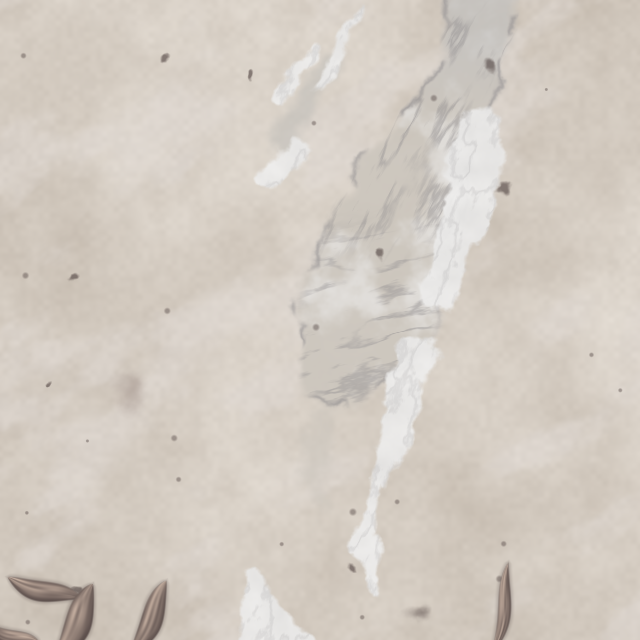
This texture is drawn by a three.js fragment shader. Its source:

```glsl
// Weathered beige plaster with a torn grey, fibrous scar and flaked white paint.
// Layered value noise makes the ground; warped tapered strokes shape the scar
// and flakes; lens-shaped husks and hashed specks lie on top.
varying vec2 vUv;

const vec3 PLASTER = vec3(0.832, 0.798, 0.757);
const vec3 WHITE = vec3(0.915, 0.912, 0.908);
const vec3 SCAR = vec3(0.795, 0.772, 0.738);
const vec3 FIBRE = vec3(0.55, 0.54, 0.55);
const vec3 DARK = vec3(0.34, 0.29, 0.28);
const vec3 HUSK = vec3(0.70, 0.62, 0.57);

float hash(vec2 p) {
  return fract(sin(dot(p, vec2(127.1, 311.7))) * 43758.5453);
}

float noise(vec2 p) {
  vec2 i = floor(p), f = fract(p);
  f = f * f * (3.0 - 2.0 * f);
  return mix(mix(hash(i), hash(i + vec2(1, 0)), f.x),
             mix(hash(i + vec2(0, 1)), hash(i + vec2(1, 1)), f.x), f.y);
}

float fbm(vec2 p) {
  float sum = 0.0, amp = 0.5;
  for (int i = 0; i < 5; i++) {
    sum += amp * noise(p);
    p = mat2(1.6, 1.2, -1.2, 1.6) * p + 7.3;
    amp *= 0.5;
  }
  return sum / 0.97;
}

vec2 turn(vec2 p, float a) {
  return vec2(cos(a) * p.x + sin(a) * p.y, cos(a) * p.y - sin(a) * p.x);
}

// Signed distance to a stroke whose radius runs from ra to rb
float stroke(vec2 p, vec2 a, vec2 b, float ra, float rb) {
  vec2 d = b - a;
  float t = clamp(dot(p - a, d) / dot(d, d), 0.0, 1.0);
  return length(p - a - d * t) - mix(ra, rb, t);
}

float fill(float d, float soft) {
  return 1.0 - smoothstep(-soft, soft, d);
}

// Thin dark creases running along the given angle
float creases(vec2 p, float angle, vec2 scale) {
  float n = fbm(turn(p, angle) * scale);
  return 1.0 - smoothstep(0.0, 0.09, abs(n - 0.48));
}

float scarShape(vec2 p) {
  float d = stroke(p, vec2(0.755, 1.03), vec2(0.742, 0.9), 0.042, 0.05);
  d = min(d, stroke(p, vec2(0.742, 0.91), vec2(0.63, 0.67), 0.045, 0.095));
  d = min(d, stroke(p, vec2(0.63, 0.67), vec2(0.575, 0.52), 0.095, 0.105));
  return min(d, stroke(p, vec2(0.575, 0.52), vec2(0.53, 0.43), 0.1, 0.065));
}

float flakeShape(vec2 p) {
  // Broad patch and its thin tail
  float d = stroke(p, vec2(0.755, 0.80), vec2(0.735, 0.69), 0.037, 0.045);
  d = min(d, stroke(p, vec2(0.735, 0.69), vec2(0.69, 0.54), 0.038, 0.025));
  d = min(d, stroke(p, vec2(0.655, 0.455), vec2(0.63, 0.375), 0.03, 0.023));
  d = min(d, stroke(p, vec2(0.635, 0.37), vec2(0.59, 0.25), 0.02, 0.013));
  d = min(d, stroke(p, vec2(0.585, 0.24), vec2(0.565, 0.15), 0.007, 0.013));
  d = min(d, stroke(p, vec2(0.57, 0.15), vec2(0.595, 0.07), 0.016, 0.008));
  // Small slivers, upper left, and a wedge at the foot
  d = min(d, stroke(p, vec2(0.555, 0.98), vec2(0.525, 0.935), 0.003, 0.011));
  d = min(d, stroke(p, vec2(0.525, 0.935), vec2(0.5, 0.86), 0.007, 0.01));
  d = min(d, stroke(p, vec2(0.49, 0.92), vec2(0.44, 0.85), 0.005, 0.012));
  d = min(d, stroke(p, vec2(0.465, 0.77), vec2(0.41, 0.715), 0.012, 0.015));
  d = min(d, stroke(p, vec2(0.388, 0.11), vec2(0.41, 0.0), 0.008, 0.035));
  return min(d, stroke(p, vec2(0.41, 0.06), vec2(0.46, 0.0), 0.012, 0.02));
}

// Hashed dark specks, one chance per grid cell
float specks(vec2 p, float cells, float chance, float size) {
  vec2 id = floor(p * cells);
  vec2 spot = 0.25 + 0.5 * vec2(hash(id + 3.1), hash(id + 8.7));
  float r = size * (0.5 + hash(id + 5.3));
  float d = length(fract(p * cells) - spot) / cells;
  return step(hash(id), chance) * (1.0 - smoothstep(r * 0.3, r, d));
}

// Lays a ribbed, shaded husk from a to b over the colour
vec3 husk(vec3 col, vec2 p, vec2 a, vec2 b, float width) {
  float len = length(b - a);
  vec2 dir = (b - a) / len;
  vec2 q = vec2(dot(p - a, dir), dot(p - a, vec2(-dir.y, dir.x)));
  float t = clamp(q.x / len, 0.0, 1.0);
  q.y += 0.006 * sin(5.0 * t);
  float profile = width * pow(max(sin(3.1416 * t), 0.0), 0.7);
  float d = abs(q.y) - profile + abs(q.x - t * len) + 0.001;
  float side = q.y / (profile + 0.001);
  float ribs = noise(vec2(t * 4.0, side * 4.0) + a * 40.0);
  float light = smoothstep(-1.1, 0.3, side) * (1.0 - 0.7 * smoothstep(0.5, 1.0, side));
  col = mix(col, DARK, 0.4 * fill(d - 0.002, 0.006));
  return mix(col, mix(DARK, HUSK, light * (0.45 + 0.75 * ribs)), fill(d, 0.002));
}

void main() {
  vec2 p = vUv;
  vec2 rough = vec2(fbm(p * 20.0), fbm(p * 20.0 + 31.0)) - 0.5;
  vec2 torn = p + 0.045 * rough;

  // Mottled plaster with pale smears
  float tone = 0.13 * (fbm(p * 4.0) - 0.5) + 0.07 * (fbm(p * 17.0 + 9.0) - 0.5);
  vec3 col = PLASTER + tone * vec3(0.9, 1.0, 1.1);
  float smear = smoothstep(0.5, 0.75, fbm(turn(p, 0.6) * vec2(7.0, 13.0) + 4.0));
  col = mix(col, vec3(0.875, 0.848, 0.825), 0.6 * smear);
  col += 0.025 * (noise(p * 110.0) - 0.5);

  // Fibrous scar: steep above, flatter in its middle
  float scarD = scarShape(torn);
  float scar = fill(scarD, 0.012);
  float steep = creases(p, 1.05, vec2(9.0, 42.0));
  float flat_ = creases(p, 0.22, vec2(10.0, 38.0));
  float fibre = mix(flat_, steep, smoothstep(0.57, 0.68, p.y));
  float patches = fbm(p * 13.0 + 17.0);
  vec3 scarCol = mix(SCAR, WHITE, 0.75 * smoothstep(0.42, 0.68, patches));
  scarCol = mix(scarCol, vec3(0.74), 0.55 * smoothstep(0.78, 0.95, p.y));
  scarCol = mix(scarCol, FIBRE, 0.5 * fibre * smoothstep(0.25, 0.6, fbm(p * 16.0)));
  col = mix(col, scarCol, 0.85 * scar);
  float rim = exp(-pow(scarD / 0.004, 2.0)) * smoothstep(0.4, 0.6, noise(p * 25.0));
  col = mix(col, FIBRE, 0.5 * rim);
  float trail = fill(stroke(torn, vec2(0.505, 0.42), vec2(0.495, 0.15), 0.03, 0.006), 0.01);
  col = mix(col, SCAR, 0.6 * trail * smoothstep(0.3, 0.6, patches));
  float sliver = fill(stroke(torn, vec2(0.51, 0.9), vec2(0.45, 0.78), 0.015, 0.018), 0.012);
  col = mix(col, vec3(0.76, 0.75, 0.73), 0.6 * sliver);

  // White flakes with faint grey wrinkles
  float flake = fill(flakeShape(torn), 0.004);
  vec3 flakeCol = WHITE + 0.06 * (fbm(p * 30.0) - 0.5);
  flakeCol = mix(flakeCol, FIBRE, 0.16 * creases(p, 1.2, vec2(20.0, 35.0)));
  col = mix(col, flakeCol, 0.95 * flake);

  // Specks and stains
  float dots = specks(torn, 6.0, 0.2, 0.011) + 0.7 * specks(p, 17.0, 0.08, 0.005);
  col = mix(col, DARK, 0.65 * min(dots, 1.0) * (1.0 - flake));
  float stain = fill(length(torn - vec2(0.2, 0.39)) - 0.018, 0.018);
  col = mix(col, vec3(0.62, 0.56, 0.53), 0.5 * stain);

  // Husks and a dry stalk along the foot
  col = husk(col, p, vec2(0.012, 0.098), vec2(0.125, 0.06), 0.017);
  col = husk(col, p, vec2(0.09, -0.025), vec2(0.15, 0.085), 0.022);
  col = husk(col, p, vec2(0.205, -0.02), vec2(0.265, 0.09), 0.018);
  col = husk(col, p, vec2(-0.02, 0.025), vec2(0.06, -0.01), 0.012);
  col = husk(col, p, vec2(0.77, -0.02), vec2(0.8, 0.12), 0.011);
  float crumbs = fill(length((torn - vec2(0.65, 0.032)) * vec2(0.6, 1.0)) - 0.008, 0.008);
  col = mix(col, DARK, 0.5 * crumbs);
  gl_FragColor = vec4(col, 1.0);
}
```
